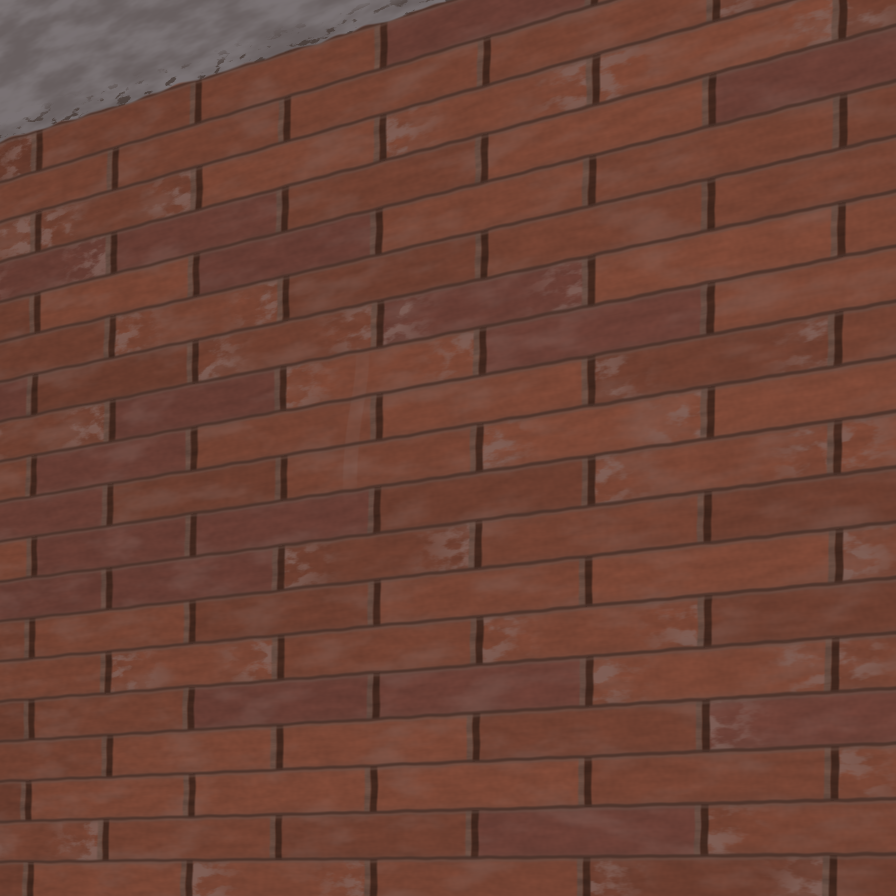
A three.js fragment shader for this texture:

```glsl
// A running-bond brick wall seen at an angle, meeting a grey ceiling at top left.
// The canvas is mapped back to flat wall units by a perspective divide; each
// brick then gets its own tone, and gradient noise adds grain and pale stains.
varying vec2 vUv;

float hash(vec2 p) {
  vec3 q = fract(vec3(p.xyx) * 0.1031);
  q += dot(q, q.yzx + 33.33);
  return fract((q.x + q.y) * q.z);
}

float gradientNoise(vec2 p) {
  vec2 cell = floor(p), f = fract(p);
  vec2 s = f * f * f * (f * (f * 6.0 - 15.0) + 10.0);
  float corner[4];
  for (int i = 0; i < 4; i++) {
    vec2 o = vec2(mod(float(i), 2.0), floor(float(i) * 0.5));
    float angle = 6.2832 * hash(cell + o + 57.0);
    corner[i] = dot(vec2(cos(angle), sin(angle)), f - o);
  }
  return mix(mix(corner[0], corner[1], s.x), mix(corner[2], corner[3], s.x), s.y);
}

float fbm(vec2 p) {
  float sum = 0.0, amp = 1.0;
  for (int i = 0; i < 4; i++) {
    sum += amp * gradientNoise(p);
    p = p * 2.03 + 17.0;
    amp *= 0.5;
  }
  return sum;
}

// Soft-edged stripe from a to b
float band(float x, float a, float b) {
  return smoothstep(a - 0.0016, a + 0.0016, x) - smoothstep(b - 0.0016, b + 0.0016, x);
}

void main() {
  // Perspective: depth grows to the right, verticals lean slightly
  float x = vUv.x - 0.036 - 0.012 * (vUv.y - 0.5);
  float depth = 1.0 + 0.377 * x;
  float halfBricks = x / (0.0838 * depth);
  float course = (vUv.y - 0.0156) / (0.0453 * depth) + 0.5;
  vec2 wall = vec2(halfBricks, course * 0.55);

  // Running bond: odd courses shift by half a brick
  float row = floor(course);
  float along = (halfBricks - mod(row, 2.0)) * 0.5;
  float joint = floor(along + 0.5);

  // Signed canvas distances to the nearest upright and level joints
  float wobble = gradientNoise(vUv * 45.0) * 0.0014;
  float across = (along - joint) * 0.1676 * depth * depth;
  across += (hash(vec2(joint, row) + 91.0) - 0.5) * 0.004 + wobble;
  float above = (fract(course + 0.5) - 0.5) * 0.0453 * depth + wobble;

  // Brick tone, varied from brick to brick
  vec2 brick = vec2(joint - step(across, 0.0), row) + 40.0;
  float tone = hash(brick);
  float grain = fbm(wall * vec2(3.0, 9.0));
  vec3 color = mix(vec3(0.405, 0.232, 0.178), vec3(0.480, 0.276, 0.208), tone);
  color = mix(color, vec3(0.395, 0.235, 0.205), 0.8 * step(0.84, hash(brick + 7.3)));
  color *= 0.95 + 0.07 * smoothstep(0.0, 1.0, vUv.x + 0.3 - 0.3 * vUv.y);
  color *= 1.0 + 0.08 * grain + 0.04 * gradientNoise(vUv * 160.0);

  // Pale dust: a thin film, stains near brick ends, and one faint scrape
  vec3 dust = vec3(0.50, 0.385, 0.355);
  float film = smoothstep(-0.1, 0.7, fbm(wall * vec2(1.3, 2.6) + 8.0));
  float nearEnd = 1.0 - smoothstep(0.01, 0.075 * depth, abs(across));
  float stain = step(0.72, hash(brick + 19.7)) * nearEnd;
  stain *= smoothstep(-0.15, 0.4, fbm(wall * vec2(4.0, 6.0) + 31.0));
  float scrape = band(vUv.x + 0.03 * gradientNoise(vUv * 6.0), 0.394, 0.412);
  scrape *= smoothstep(0.43, 0.48, vUv.y) * (1.0 - smoothstep(0.58, 0.63, vUv.y));
  color = mix(color, dust, clamp(0.35 * film + 0.75 * stain + 0.22 * scrape, 0.0, 0.8));

  // Worn, greyer brick edges
  float edge = exp(-abs(above) / (0.0035 * depth));
  color = mix(color, vec3(0.39, 0.285, 0.25), 0.5 * edge);

  // Upright joints: lit mortar on the left, deep shadow on the right
  float lit = band(across, -0.0066 * depth, -0.0008 * depth);
  float shade = band(across, -0.0010 * depth, 0.0056 * depth);
  color = mix(color, vec3(0.39, 0.295, 0.255) * (1.0 + 0.2 * grain), 0.85 * lit);
  color = mix(color, vec3(0.235, 0.140, 0.105) * (1.0 + 0.2 * grain), 0.92 * shade);

  // Level joints: thin shadow over a paler lip
  float lip = band(above, -0.0036 * depth, -0.0010 * depth);
  float bed = band(above, -0.0013 * depth, 0.0017 * depth);
  color = mix(color, vec3(0.40, 0.305, 0.27), 0.45 * lip);
  color = mix(color, vec3(0.285, 0.190, 0.158), 0.85 * bed);

  // Ceiling above the nineteenth course, with dirt along its ragged edge
  float rise = (course - 19.0) * 0.0453 * depth + 0.005 * gradientNoise(vUv * 38.0);
  vec3 ceiling = mix(vec3(0.405, 0.370, 0.370), vec3(0.475, 0.445, 0.450),
                     smoothstep(-0.5, 0.5, fbm(wall * vec2(1.5, 3.0) + 3.0)));
  float dirt = smoothstep(0.18, 0.45, fbm(wall * vec2(5.0, 9.0) + 60.0));
  dirt *= 1.0 - smoothstep(0.004, 0.035, rise);
  ceiling = mix(ceiling, vec3(0.27, 0.22, 0.20), 0.8 * dirt);
  color = mix(color, ceiling, smoothstep(-0.0015, 0.002, rise));

  gl_FragColor = vec4(color, 1.0);
}
```
